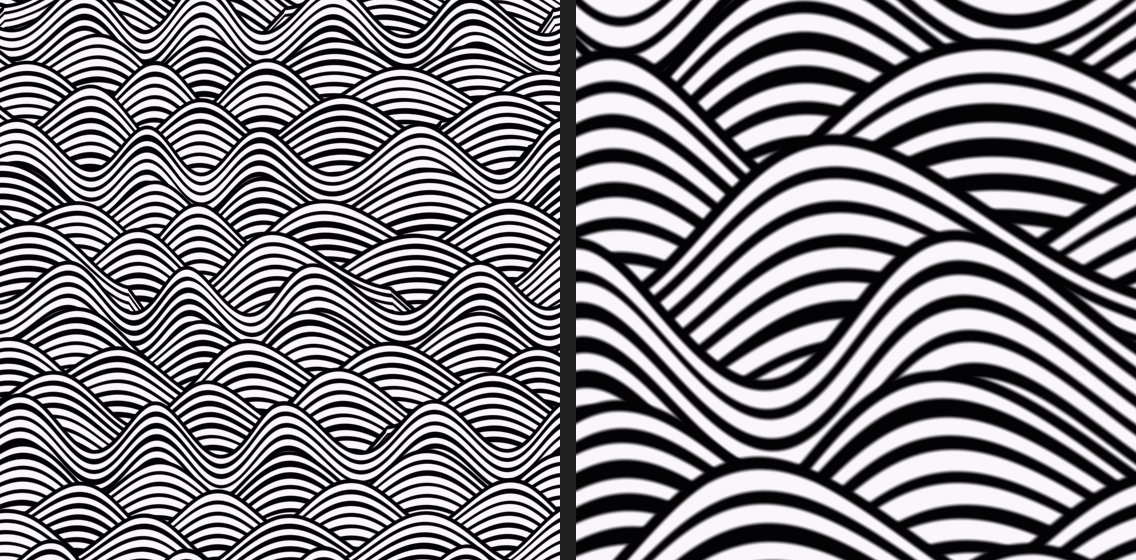
Left, the full canvas; right, a detail of the centre.
This pattern is drawn by a WebGL 1 fragment shader. Its source:

```glsl
precision highp float;
// Overlapping black and white striped waves: winding ribbons between rows of humps.

uniform vec2 u_resolution;

#define WAVELENGTH 0.25   // distance between crests
#define AMPLITUDE 0.092   // crest height
#define BAND_HEIGHT 0.25  // one ribbon and three rows of humps
#define STRIPE 0.0205     // stripe period at a crest
#define INK_HALF 0.215    // half the inked part of a period
#define OUTLINE 0.0066
#define SOFTNESS 0.0031
#define PAPER vec3(0.98, 0.97, 0.99)
#define INK vec3(0.01, 0.01, 0.02)

const float PI = 3.14159265;

float hash(vec2 p) {
  return fract(sin(dot(p, vec2(127.1, 311.7))) * 43758.545);
}

// Smooth value noise from -1 to 1
float noise(vec2 p) {
  vec2 i = floor(p), f = fract(p);
  f = f * f * (3.0 - 2.0 * f);
  float low = mix(hash(i), hash(i + vec2(1.0, 0.0)), f.x);
  float high = mix(hash(i + vec2(0.0, 1.0)), hash(i + 1.0), f.x);
  return 2.0 * mix(low, high, f.y) - 1.0;
}

// Continuous wave; q counts wavelengths
float ribbonHeight(float q, float row) {
  float size = 0.95 + 0.12 * noise(vec2(q * 0.8, row + 0.5));
  return AMPLITUDE * size * (0.5 + 0.5 * cos(2.0 * PI * q));
}

// Single bell with falling tails, centred near an integer cell
float humpHeight(float q, float cell, float row) {
  vec2 id = vec2(cell, row);
  float centre = cell + 0.24 * (hash(id) - 0.5);
  float halfWidth = mix(0.62, 0.76, hash(id + 17.3));
  float size = mix(0.78, 1.08, hash(id + 41.9));
  float t = abs(q - centre) / halfWidth;
  float bell = 0.5 + 0.5 * cos(PI * min(t, 1.0));
  return AMPLITUDE * (size * bell - 0.12 * t * t - 2.0 * max(t - 1.0, 0.0));
}

// Paints one wave over the tone behind it; its stripes flatten with depth
float paintWave(float tone, float below, float height, float slope,
                float flatten, float x, float seed, float soft) {
  float stretch = 1.0 + flatten * max(height, 0.0);
  float depth = (below + height) / stretch;
  float steep = slope * (1.0 - flatten * depth);
  float gradient = sqrt(1.0 + steep * steep) / stretch;
  float period = STRIPE / (1.0 + flatten * AMPLITUDE);

  // Hand-drawn stripes of varying thickness
  float u = depth / period - 0.12 + 0.05 * noise(vec2(x * 14.0, seed));
  float line = floor(u + 0.5);
  float thickness = INK_HALF + 0.075 * noise(vec2(x * 8.0, seed + line * 7.0));
  float stripeEdge = (abs(u - line) - thickness) * period / gradient;
  float outlineEdge = depth / gradient - OUTLINE;
  float white = smoothstep(-0.5 * soft, 0.5 * soft, min(stripeEdge, outlineEdge));

  float cover = smoothstep(-0.5 * soft, 0.5 * soft, depth / gradient);
  return mix(tone, white, cover);
}

void main() {
  vec2 p = gl_FragCoord.xy / u_resolution.y;
  float soft = max(SOFTNESS, 1.2 / u_resolution.y);

  // Gentle warp shared by all rows
  vec2 bend = vec2(noise(p * vec2(2.6, 2.0) + 3.7), noise(p * vec2(2.3, 1.5) + 19.2));
  p += bend * vec2(0.045, 0.018);

  float tone = 0.0;
  const float STEP = 0.01;

  // Rows from the back (top) to the front (bottom)
  for (int i = 0; i < 25; i++) {
    float row = float(i);
    float band = floor((row + 0.5) / 4.0);
    float place = row - 4.0 * band;
    float drop = place < 0.5 ? 0.0 : 0.038 + 0.052 * place;
    float base = 1.2 - band * BAND_HEIGHT - drop;
    float shift = 0.5 * band + 0.3 * hash(vec2(band, 5.0));
    if (place > 1.5 && place < 2.5) shift += 0.5;
    float q = p.x / WAVELENGTH + shift + 8.0;
    float below = base - p.y;

    if (place < 0.5) {
      float h = ribbonHeight(q, row);
      float slope = (ribbonHeight(q + STEP, row) - h) / (STEP * WAVELENGTH);
      tone = paintWave(tone, below, h, slope, 1.5, p.x, row * 31.0, soft);
    } else {
      // Odd humps overlap their even neighbours
      for (int j = 0; j < 2; j++) {
        float parity = float(j);
        float cell = 2.0 * floor((q - parity) * 0.5 + 0.5) + parity;
        float h = humpHeight(q, cell, row);
        float slope = (humpHeight(q + STEP, cell, row) - h) / (STEP * WAVELENGTH);
        float seed = row * 31.0 + cell * 3.0;
        tone = paintWave(tone, below, h, slope, 4.5, p.x, seed, soft);
      }
    }
  }

  gl_FragColor = vec4(mix(INK, PAPER, tone), 1.0);
}
```
